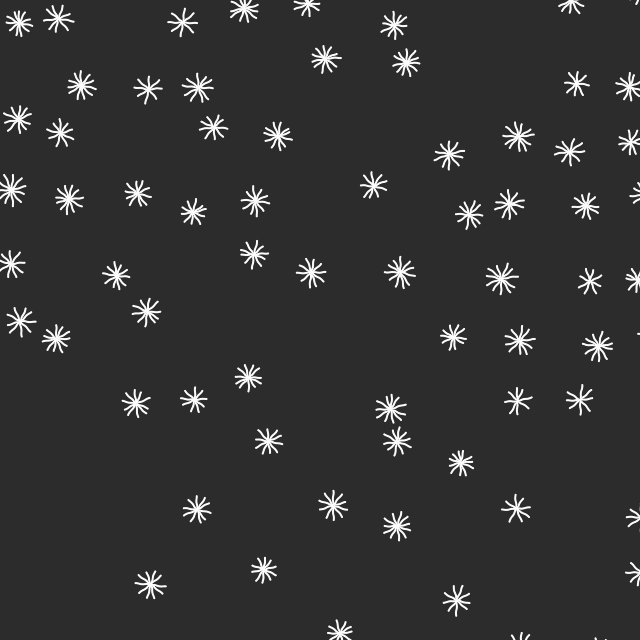
Reproduce this pattern procedurally as a Shadertoy shader.

```glsl
const float CELLS = 10.0;
const float TAU = 6.2831853;

vec3 hash3(vec2 p) {
    vec3 q = fract(vec3(p.xyx) * vec3(0.1031, 0.1030, 0.0973));
    q += dot(q, q.yxz + 33.33);
    return fract((q.xxy + q.yzz) * q.zyx);
}

// Distance to a slightly wavy stroke running from the origin along +x
float strokeDistance(vec2 p, float len, float phase) {
    float along = clamp(p.x, 0.0, len);
    float wave = 0.0006 * sin(along * 330.0 + phase) * smoothstep(0.0, 0.008, along);
    return length(vec2(p.x - along, p.y - wave));
}

// Hand-drawn star: uneven rays meeting near one centre
float starDistance(vec2 p, vec2 id) {
    vec3 shape = hash3(id + 71.3);
    float rays = 8.0 + floor(sqrt(shape.x) * 3.99);
    float radius = mix(0.022, 0.0265, shape.y) * mix(0.92, 1.0, (rays - 8.0) / 3.0);
    float d = 1.0;
    for (float i = 0.0; i < rays; i++) {
        vec3 r = hash3(id * 13.7 + vec2(i * 5.3, i * 2.1 + 9.0));
        float angle = TAU * (i + shape.z * rays + 0.42 * (r.x - 0.5)) / rays;
        vec2 dir = vec2(cos(angle), sin(angle));
        vec2 q = vec2(dot(p, dir), dot(p, vec2(-dir.y, dir.x)));
        q.y += 0.0014 * (r.z - 0.5);
        d = min(d, strokeDistance(q, radius * mix(0.78, 1.0, r.y), TAU * r.z));
    }
    return d;
}

void mainImage(out vec4 fragColor, in vec2 fragCoord) {
    vec2 uv = fragCoord / iResolution.y;
    vec2 grid = uv * CELLS + vec2(3.42, 7.63);
    vec2 home = floor(grid);

    // Nearest star among the sparsely filled neighbouring cells
    float d = 1.0;
    for (int y = -1; y <= 1; y++) {
        for (int x = -1; x <= 1; x++) {
            vec2 id = home + vec2(x, y);
            vec3 rnd = hash3(id + 17.0);
            vec2 p = (grid - id - mix(vec2(0.22), vec2(0.78), rnd.xy)) / CELLS;
            if (rnd.z < 0.58 && dot(p, p) < 0.001) d = min(d, starDistance(p, id));
        }
    }

    // White strokes on charcoal
    float pixel = 1.0 / iResolution.y;
    float ink = 1.0 - smoothstep(-0.6 * pixel, 0.6 * pixel, d - 0.0016);
    vec3 charcoal = vec3(0.172);
    vec3 chalk = vec3(0.985);
    fragColor = vec4(mix(charcoal, chalk, ink), 1.0);
}
```
